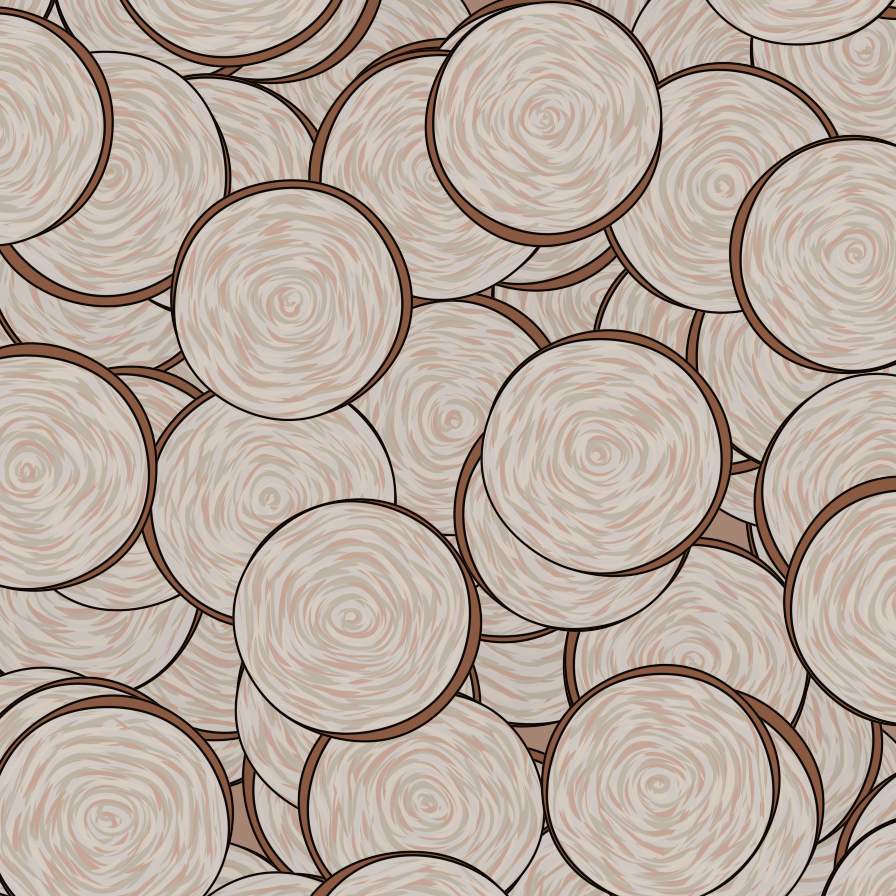
This pattern is drawn by a Shadertoy shader. Its source:

```glsl
// Draws a pile of overlapping cut log ends with bark rims and brushed growth rings.

const float TAU = 6.2831853;
const float SPACING = 0.34;      // grid step of the discs in one layer
const float LOG_RADIUS = 0.138;
const float LINE_HALF = 0.0013;
const int LAYERS = 6;
const int STROKE_PASSES = 8;

const vec3 WOOD  = vec3(0.81, 0.78, 0.76);
const vec3 CREAM = vec3(0.84, 0.80, 0.75);
const vec3 TAN   = vec3(0.74, 0.70, 0.64);
const vec3 PINK  = vec3(0.77, 0.64, 0.58);
const vec3 BARK  = vec3(0.54, 0.35, 0.26);
const vec3 INK   = vec3(0.05, 0.03, 0.02);
const vec3 GAP   = vec3(0.65, 0.52, 0.46);

vec3 hash3(vec3 p) {
    p = fract(p * vec3(0.1031, 0.1030, 0.0973));
    p += dot(p, p.yxz + 33.33);
    return fract((p.xxy + p.yxx) * p.zyx);
}

mat2 rotation(float angle) {
    float c = cos(angle), s = sin(angle);
    return mat2(c, s, -s, c);
}

// Coverage of a shape with signed distance d
float fill(float d, float px) {
    return smoothstep(0.7 * px, -0.7 * px, d);
}

// Tapered, slightly spiralling brush arcs around the origin
float arcStrokes(vec2 p, float pitch, float arcLength, float seed, float px) {
    float r = length(p);
    float row = floor(r / pitch);
    float mid = (row + 0.5) * pitch;
    float count = max(1.0, floor(TAU * mid / arcLength));
    float start = hash3(vec3(row, 7.0, seed)).x;
    float turn = fract(atan(p.y, p.x) / TAU + start) * count;
    vec3 rnd = hash3(vec3(row, floor(turn) + 11.0, seed));

    float s = (fract(turn) * 2.0 - 1.0) / mix(0.5, 0.97, rnd.x);
    float halfWidth = mix(0.0022, 0.0042, rnd.z) * sqrt(max(0.0, 1.0 - s * s));
    halfWidth *= smoothstep(0.14, 0.118, r);
    float drift = (rnd.y - 0.5) * (pitch - 0.005) * s;
    float d = abs(r - mid - drift) - halfWidth;
    return smoothstep(0.0, -1.5 * px, d);
}

// Cut face: passes of cream, pink and tan strokes over plain wood
vec3 woodFace(vec2 p, float seed, float px) {
    vec3 color = WOOD;
    p += 0.0035 * sin(p.yx * 55.0 + seed * vec2(1.3, 2.1));
    for (int i = 0; i < STROKE_PASSES; i++) {
        float passSeed = seed + float(i) * 3.7;
        vec3 rnd = hash3(vec3(passSeed, 5.0, 2.0));
        vec2 offset = (rnd.xy - 0.5) * 0.010;
        float pitch = mix(0.014, 0.020, rnd.z);
        float arcLength = mix(0.055, 0.095, rnd.x);
        int kind = i % 3;
        vec3 paint = kind == 0 ? CREAM : (kind == 1 ? TAN : PINK);
        float cover = arcStrokes(p - offset, pitch, arcLength, passSeed, px);
        color = mix(color, paint, 0.92 * cover);
    }
    return color;
}

// Distance to a hand-drawn circle with a wobbling radius
float wobblyDisc(vec2 p, float radius, float phase) {
    float a = atan(p.y, p.x);
    float wobble = 0.0016 * sin(2.0 * a + phase) + 0.0009 * sin(5.0 * a - 2.0 * phase);
    return length(p) - radius - wobble;
}

// One log end: colour and coverage
vec4 logEnd(vec2 p, float seed, float px) {
    vec3 rnd = hash3(vec3(seed, 17.0, 29.0));
    float radius = LOG_RADIUS * mix(0.96, 1.03, rnd.x);
    float angle = rnd.y * TAU;
    vec2 shift = mix(0.004, 0.009, rnd.z) * vec2(cos(angle), sin(angle));
    float face = wobblyDisc(p - shift, radius - 0.0048, rnd.x * TAU);
    float outer = min(face, wobblyDisc(p, radius, rnd.z * TAU));
    float cover = fill(outer - LINE_HALF, px);
    if (cover <= 0.0) return vec4(0.0);

    vec3 color = BARK;
    if (face < px) color = mix(BARK, woodFace(p - shift, seed, px), fill(face, px));
    float ink = fill(min(abs(face), abs(outer)) - LINE_HALF, px);
    return vec4(mix(color, INK, ink), cover);
}

// One layer of jittered, brick-offset logs that never touch their cell walls
vec4 logLayer(vec2 uv, float layer, float px) {
    vec3 place = hash3(vec3(layer, 3.0, 41.0));
    vec2 q = rotation(place.z * TAU) * (uv - 0.5) / SPACING + place.xy * 9.0;
    q.x += 0.5 * mod(floor(q.y), 2.0);
    vec2 cell = floor(q);
    vec3 rnd = hash3(vec3(cell + 50.0, layer + 13.0));
    vec2 p = (fract(q) - 0.5) * SPACING - (rnd.xy - 0.5) * 0.036;
    return logEnd(p, floor(rnd.z * 900.0) + layer * 0.37, px);
}

void mainImage(out vec4 fragColor, in vec2 fragCoord) {
    float px = 1.0 / iResolution.y;
    vec2 uv = fragCoord * px;
    vec3 color = vec3(0.0);
    float remaining = 1.0;

    // Composite from the top layer down
    for (int i = 0; i < LAYERS; i++) {
        vec4 top = logLayer(uv, float(i) + 1.0, px);
        vec3 shaded = top.rgb * (1.0 - 0.008 * float(i));
        color += remaining * top.a * shaded;
        remaining *= 1.0 - top.a;
        if (remaining < 0.004) break;
    }
    fragColor = vec4(color + remaining * GAP, 1.0);
}
```
